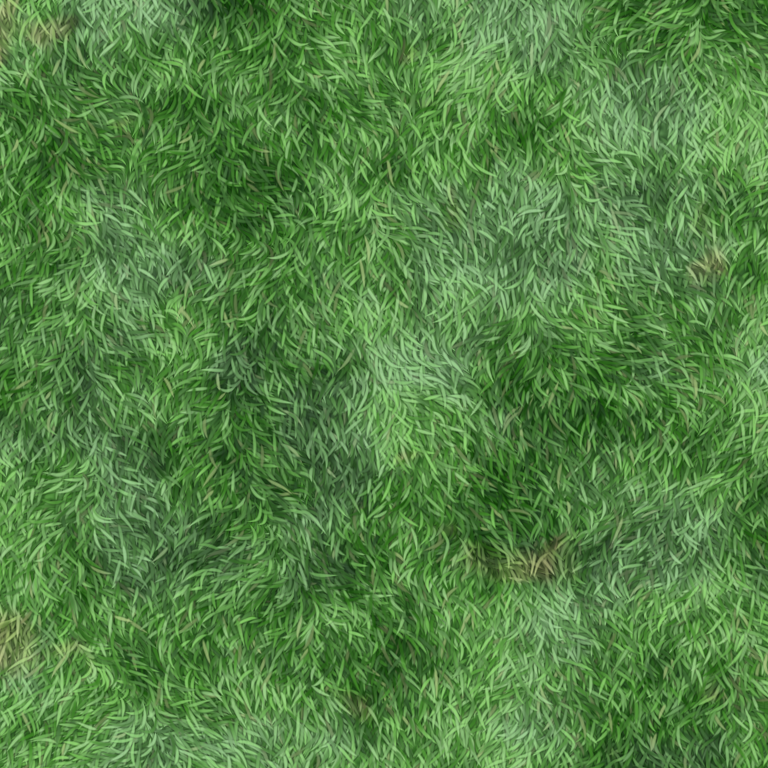
A Shadertoy shader for this texture:

```glsl
// Dense meadow grass: fine soft blades combed into tufts, with dark gaps and dry spots.

float hash(vec2 p) {
    return fract(sin(dot(p, vec2(127.1, 311.7))) * 43758.5453);
}

vec2 hash2(vec2 p) {
    return vec2(hash(p), hash(p + 37.7));
}

float noise(vec2 p) {
    vec2 i = floor(p), f = fract(p);
    f = f * f * (3.0 - 2.0 * f);
    return mix(mix(hash(i), hash(i + vec2(1, 0)), f.x),
               mix(hash(i + vec2(0, 1)), hash(i + vec2(1, 1)), f.x), f.y);
}

float fbm(vec2 p) {
    return 0.5 * noise(p) + 0.3 * noise(p * 2.1 + 9.3) + 0.2 * noise(p * 4.3 + 4.1);
}

// Blades fan out from scattered tuft centres and always droop a little.
vec2 combDirection(vec2 p) {
    vec2 flow = vec2(0.03, -0.2);
    vec2 q = p * 5.5, cell = floor(q);
    for (int y = -1; y <= 1; y++)
    for (int x = -1; x <= 1; x++) {
        vec2 c = cell + vec2(x, y);
        vec2 d = q - c - hash2(c + 5.0);
        flow += d * exp(-4.0 * dot(d, d));
    }
    flow += 0.3 * (vec2(noise(p * 14.0), noise(p * 14.0 + 50.0)) - 0.5);
    float droop = 0.5 * (sqrt(flow.y * flow.y + 0.03) - flow.y) + 0.04;
    return normalize(vec2(flow.x, -droop));
}

// Green ramp from deep shade to sunlit tip.
vec3 grassColor(float light) {
    vec3 shade = vec3(0.09, 0.25, 0.07);
    vec3 leaf = vec3(0.31, 0.54, 0.23);
    vec3 sunlit = vec3(0.62, 0.86, 0.51);
    light = clamp(light, 0.0, 1.0);
    return light < 0.5 ? mix(shade, leaf, light * 2.0) : mix(leaf, sunlit, light * 2.0 - 1.0);
}

void mainImage(out vec4 fragColor, in vec2 fragCoord) {
    vec2 p = fragCoord / iResolution.y;
    float soft = max(0.0015, 1.0 / iResolution.y);
    vec2 comb = combDirection(p);

    // Tuft light with small gaps, cool haze and dry patches
    vec2 warp = 0.02 * (vec2(noise(p * 40.0), noise(p * 40.0 + 20.0)) - 0.5);
    float relief = 0.8 * (fbm(p * 6.0 + 2.0) - 0.5)
                 + 0.42 * (fbm((p + warp) * 22.0 + 60.0) - 0.5);
    float cool = smoothstep(0.45, 0.75, fbm(p * 7.0 + 31.0));
    float dry = smoothstep(0.68, 0.86, fbm((p + warp) * 7.5 + 73.0));

    // Undergrowth between the blades
    vec3 col = grassColor(0.34 + 0.8 * relief + 0.4 * (noise(p * 150.0) - 0.5));

    // Blades, stacked from the bottom layer up
    const int LAYERS = 18;
    for (int i = 0; i < LAYERS; i++) {
        float height = float(i) / float(LAYERS - 1);
        vec2 q = p * 38.0 + float(i) * vec2(7.37, 3.71);
        vec2 cell = floor(q);
        for (int y = -1; y <= 1; y++)
        for (int x = -1; x <= 1; x++) {
            vec2 c = cell + vec2(x, y);
            vec2 id = c + float(i) * 17.3;
            vec2 rnd = hash2(id + 11.0);
            vec2 d = (q - c - hash2(id)) / 38.0;

            // Local frame: u runs root to tip, v across the blade
            float turn = (rnd.x - 0.5) * 1.9;
            vec2 dir = mat2(cos(turn), sin(turn), -sin(turn), cos(turn)) * comb;
            float u = dot(d, dir) / mix(0.011, 0.024, rnd.y);
            if (abs(u) > 1.0) continue;
            float bend = (fract(rnd.x * 13.0) - 0.5) * 0.006;
            float v = abs(dot(d, vec2(-dir.y, dir.x)) - bend * (u * u - 0.3));
            float width = 0.0021 * (1.0 - u * u) * (1.0 - 0.3 * u);
            float blade = 1.0 - smoothstep(width - soft, width + soft, v);
            blade *= smoothstep(1.0, 0.6, abs(u));
            float shadow = (1.0 - smoothstep(width, width + 0.003, v)) * (1.0 - u * u);

            float tone = fract(rnd.y * 17.0 + rnd.x * 5.0);
            float light = 0.62 + 0.72 * (tone - 0.5) + 1.15 * relief
                        + 0.2 * (height - 0.6) + 0.12 * u;
            vec3 bladeCol = grassColor(light);

            // Hue varies from vivid to greyish, with a few straw blades
            float hue = fract(tone * 23.0);
            bladeCol += vec3(0.07, -0.02, 0.13) * (hue - 0.5);
            bladeCol = mix(bladeCol, vec3(0.62, 0.66, 0.42) * (0.6 + 0.6 * tone),
                           step(0.95, hue) * 0.6);
            col *= 1.0 - 0.17 * shadow;
            col = mix(col, bladeCol, blade * 0.84);
        }
    }

    // Patch tints
    float luma = dot(col, vec3(0.3, 0.6, 0.1));
    col = mix(col, luma * vec3(0.87, 1.1, 0.9), cool * 0.4);
    col = mix(col, luma * vec3(1.25, 1.1, 0.78), dry * 0.7);
    fragColor = vec4(clamp(col, 0.0, 1.0), 1.0);
}
```
